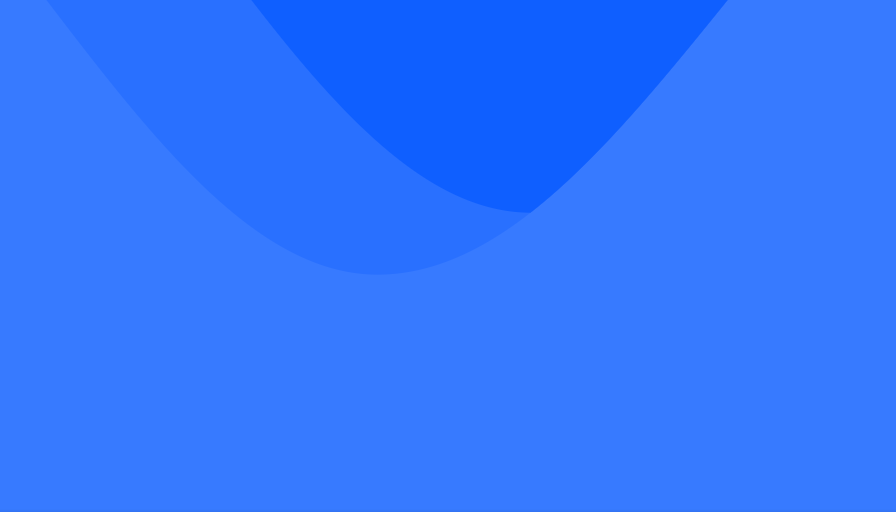
Reproduce this background procedurally as a Shadertoy shader.

```glsl
// Flat blue backdrop with two overlapping wave troughs hanging from the top.
// Each trough is a cosine curve; slope-corrected distance gives smooth edges,
// and the deep blue fills only the area that lies above both curves.

const vec3 LIGHT_BLUE = vec3(0.216, 0.478, 1.0);
const vec3 MID_BLUE   = vec3(0.161, 0.439, 1.0);
const vec3 DEEP_BLUE  = vec3(0.059, 0.373, 1.0);
const vec3 EDGE_SHADE = vec3(0.19, 0.43, 0.91);

// Approximate signed distance to a cosine trough, positive above it.
// freq holds the angular frequency left (x) and right (y) of the lowest point.
float troughDistance(vec2 p, vec2 lowest, float amplitude, vec2 freq) {
    float dx = p.x - lowest.x;
    float k = dx < 0.0 ? freq.x : freq.y;
    float height = lowest.y + amplitude * (1.0 - cos(k * dx));
    float slope = amplitude * k * sin(k * dx);
    return (p.y - height) / sqrt(1.0 + slope * slope);
}

// Coverage of the positive side, softened over one pixel.
float coverage(float distanceToEdge, float pixel) {
    return clamp(distanceToEdge / pixel + 0.5, 0.0, 1.0);
}

void mainImage(out vec4 fragColor, in vec2 fragCoord) {
    // Canvas height is one unit.
    vec2 p = fragCoord / iResolution.y;
    float pixel = 1.0 / iResolution.y;

    float wide = troughDistance(p, vec2(0.7374, 0.4635), 0.5434, vec2(2.409, 2.278));
    float inner = troughDistance(p, vec2(1.0365, 0.5845), 0.5566, vec2(2.409));

    // Layered fills
    vec3 color = mix(LIGHT_BLUE, MID_BLUE, coverage(wide, pixel));
    color = mix(color, DEEP_BLUE, coverage(min(wide, inner), pixel));

    // Faint shade along the bottom edge
    color = mix(color, EDGE_SHADE, 0.5 * (1.0 - smoothstep(0.0, 0.007, p.y)));

    fragColor = vec4(color, 1.0);
}
```
